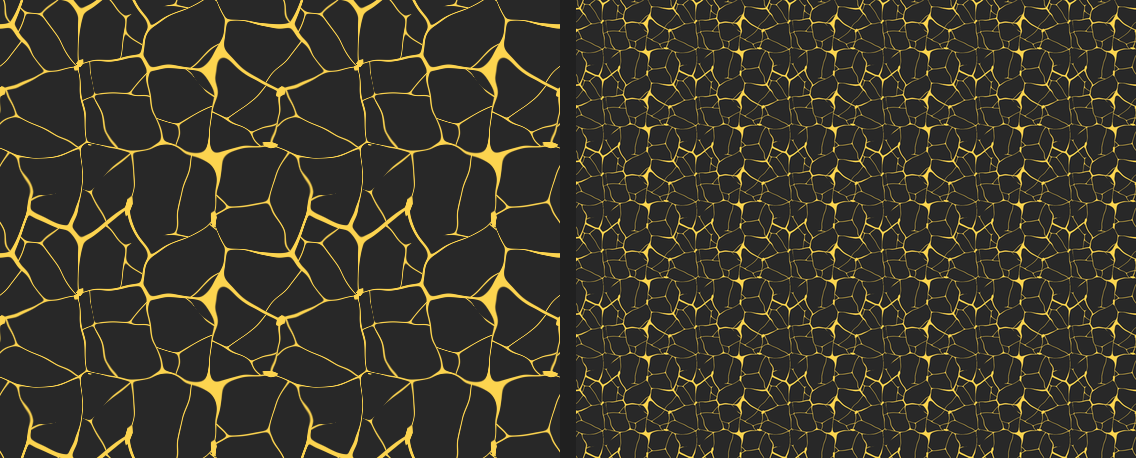
Left: one tile. Right: repeated 3 by 3.
Give the GLSL for this pattern, as a Shadertoy shader.

```glsl
// Golden veins on charcoal, a two by two repeat of one seamless tile.
// Warped Voronoi borders form the main veins; each cell is split again by
// thinner cracks, and some junctions swell into webs or small faceted beads.

vec2 hash2(vec2 p) {
    return fract(sin(vec2(dot(p, vec2(127.1, 311.7)), dot(p, vec2(269.5, 183.3)))) * 43758.5453);
}

vec2 wrapCell(vec2 cell, vec2 period) {
    return floor(mod(cell + 0.5, period));
}

// Smooth value noise in two channels; repeats every unit of uv.
vec2 wrapNoise(vec2 uv, vec2 period, float seed) {
    vec2 p = uv * period, cell = floor(p), f = fract(p);
    f = f * f * (3.0 - 2.0 * f);
    vec2 a = hash2(wrapCell(cell, period) + seed);
    vec2 b = hash2(wrapCell(cell + vec2(1, 0), period) + seed);
    vec2 c = hash2(wrapCell(cell + vec2(0, 1), period) + seed);
    vec2 d = hash2(wrapCell(cell + vec2(1, 1), period) + seed);
    return mix(mix(a, b, f.x), mix(c, d, f.x), f.y);
}

// Offset to a jittered site, in tile heights; z is the key of the site.
vec3 site(vec2 p, vec2 cell, vec2 grid, vec2 tileSize, float seed) {
    vec2 h = hash2(wrapCell(cell, grid) + seed);
    return vec3((cell + 0.1 + 0.8 * h - p) * tileSize / grid, h.x);
}

// x: border distance with webbed corners, y: junction spread,
// z: junction key, w: key of the owning cell.
vec4 voronoi(vec2 uv, vec2 grid, vec2 tileSize, float seed, float web) {
    vec2 p = uv * grid, home = floor(p);
    vec3 nearDist = vec3(9.0), nearKey = vec3(0.0);
    vec2 owner = vec2(0.0);
    for (int j = -2; j <= 2; j++)
    for (int i = -2; i <= 2; i++) {
        vec3 s = site(p, home + vec2(i, j), grid, tileSize, seed);
        float d = length(s.xy);
        if (d < nearDist.x) {
            nearDist = vec3(d, nearDist.xy);
            nearKey = vec3(s.z, nearKey.xy);
            owner = s.xy;
        } else if (d < nearDist.y) {
            nearDist.yz = vec2(d, nearDist.y);
            nearKey.yz = vec2(s.z, nearKey.y);
        } else if (d < nearDist.z) {
            nearDist.z = d;
            nearKey.z = s.z;
        }
    }
    float sum = 1e-30;
    for (int j = -2; j <= 2; j++)
    for (int i = -2; i <= 2; i++) {
        vec2 other = site(p, home + vec2(i, j), grid, tileSize, seed).xy;
        vec2 gap = other - owner;
        if (dot(gap, gap) > 1e-6)
            sum += exp(-dot(0.5 * (owner + other), normalize(gap)) / web);
    }
    float key = fract(nearKey.x + nearKey.y + nearKey.z);
    return vec4(-web * log(sum), nearDist.z - nearDist.x, key, nearKey.x);
}

void mainImage(out vec4 fragColor, in vec2 fragCoord) {
    vec2 uv = 2.0 * fragCoord / iResolution.xy;
    vec2 tileSize = vec2(iResolution.x / iResolution.y, 1.0);
    float pixel = 2.0 / iResolution.y;

    // Bend the veins
    vec2 bent = uv + 0.085 * (wrapNoise(uv, vec2(6, 5), 3.0) - 0.5)
                   + 0.022 * (wrapNoise(uv, vec2(15, 12), 8.0) - 0.5);
    vec2 swell = wrapNoise(uv, vec2(5, 4), 21.0);
    vec2 rough = wrapNoise(uv, vec2(23, 19), 34.0) - 0.5;

    // Main veins with uneven width and webbed junctions
    float web = mix(0.005, 0.022, smoothstep(0.5, 0.85, swell.y));
    vec4 main = voronoi(bent, vec2(4, 3), tileSize, 5.0, web);
    float width = mix(0.0024, 0.0082, smoothstep(0.25, 0.8, swell.x)) + 0.0016 * rough.x;
    float dist = main.x - width;

    // Thin cracks inside each cell, a few ending early
    vec4 crack = voronoi(bent, vec2(3, 2), tileSize, 7.0 + 17.0 * main.w, 0.005);
    float reach = smoothstep(0.16, 0.3, wrapNoise(uv, vec2(6, 5), 55.0).x);
    dist = min(dist, crack.x - mix(-0.004, 0.0026 + 0.0012 * rough.y, reach));

    // Faceted beads on a few junctions
    if (main.z < 0.15) dist = min(dist, main.y / 1.6 - 0.02);

    float gold = 1.0 - smoothstep(-0.6 * pixel, 0.6 * pixel, dist);
    fragColor = vec4(mix(vec3(0.155), vec3(0.99, 0.83, 0.31), gold), 1.0);
}
```
